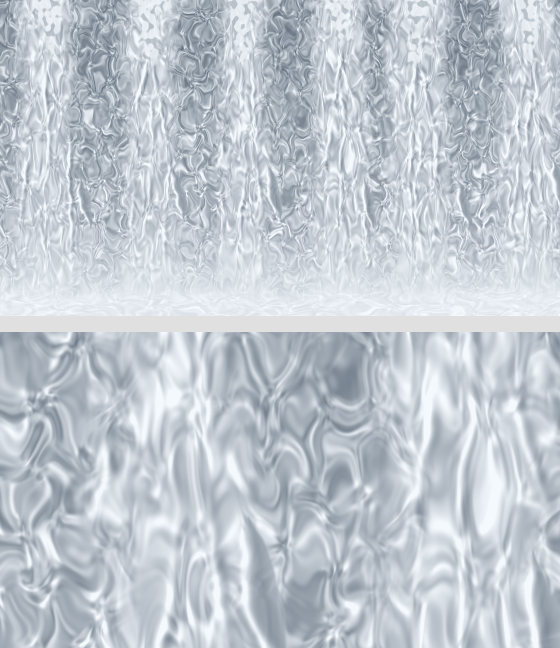
Top, the full canvas; bottom, a detail of the centre.
This texture is drawn by a Shadertoy shader. Its source:

```glsl
// A frozen waterfall: pale ice columns, crinkled dark gaps and mist at the foot.

float hash(vec2 cell) {
    vec3 h = fract(cell.xyx * 0.1031);
    h += dot(h, h.yzx + 33.33);
    return fract((h.x + h.y) * h.z);
}

vec2 gradientAt(vec2 cell) {
    float angle = 6.2832 * hash(cell);
    return vec2(cos(angle), sin(angle));
}

float gradientNoise(vec2 p) {
    vec2 i = floor(p), f = fract(p);
    vec2 u = f * f * f * (f * (f * 6.0 - 15.0) + 10.0);
    vec2 e = vec2(1.0, 0.0);
    float low = mix(dot(gradientAt(i), f), dot(gradientAt(i + e), f - e), u.x);
    float high = mix(dot(gradientAt(i + e.yx), f - e.yx),
                     dot(gradientAt(i + e.xx), f - e.xx), u.x);
    return mix(low, high, u.y);
}

float softLine(float d, float width) {
    return exp(-d * d / (width * width));
}

// Folded, curled relief with short bright ridges, centred on zero
float crinkle(vec2 q, float curl) {
    vec2 warp = vec2(gradientNoise(q * 0.6), gradientNoise(q * 0.6 + 17.3));
    q += curl * warp;
    float n = gradientNoise(q) + 0.45 * gradientNoise(q * 2.1 + 5.7);
    float ridge = 1.0 - smoothstep(0.0, 0.26, abs(gradientNoise(q * 0.9 + 31.0)));
    float broken = smoothstep(-0.3, 0.3, gradientNoise(q * 1.3 + 71.0));
    float grain = gradientNoise(q * 1.9 + 13.0);
    return 0.14 * sin(7.0 * n) + 0.36 * (ridge * broken - 0.19) + 0.30 * grain;
}

// Bright cords that fan out below the neck of a column, each with a shadow
float strands(vec2 p, float centre, float seed) {
    float sum = 0.0;
    for (float k = 0.0; k < 3.0; k++) {
        float r = hash(vec2(seed, k + 3.0));
        float fall = 0.82 + 0.14 * hash(vec2(seed, 9.0)) - p.y;
        float path = centre + (k - 1.0) * 0.06 * (0.4 + r) * smoothstep(-0.05, 0.4, fall)
                   + 0.03 * gradientNoise(vec2(p.y * 5.0, seed * 7.0 + k * 2.3))
                   + 0.009 * gradientNoise(vec2(p.y * 26.0, seed + k * 4.7));
        float d = p.x - path;
        float strength = smoothstep(0.0, 0.04, fall) * smoothstep(0.02, 0.3, p.y)
                       * max(0.5 + 1.3 * gradientNoise(vec2(p.y * 9.0, k + seed * 3.1)), 0.0);
        sum += strength * (0.42 * softLine(d, 0.0042) - 0.28 * softLine(d - 0.009, 0.006));
    }
    return sum;
}

// Dark glassy ovals with ribs, and leaf-shaped hollows with one lit edge
float hollows(float tone, vec2 p, float gap, float seed) {
    vec2 wobble = 0.012 * vec2(gradientNoise(p * 25.0), gradientNoise(p * 25.0 + 40.0));
    vec2 a = p + wobble - vec2(gap + 0.02, 0.58 + 0.1 * hash(vec2(seed, 21.0)));
    float r = length(a / vec2(0.030, 0.042));
    float glass = 0.40 + 0.13 * sin(a.x * 260.0 + a.y * 30.0);
    tone = mix(tone, glass, 0.65 * (1.0 - smoothstep(0.75, 1.0, r)));
    tone += 0.12 * softLine(r - 1.05, 0.12);

    vec2 b = p + wobble - vec2(gap - 0.03, 0.35 + 0.08 * hash(vec2(seed, 22.0)));
    b.x += 0.22 * b.y;
    float halfWidth = 0.017 * (1.0 - b.y * b.y / 0.0064);
    float leaf = 1.0 - smoothstep(-0.003, 0.003, abs(b.x) - halfWidth);
    tone = mix(tone, 0.25 + 14.0 * abs(b.x), 0.8 * leaf);
    return tone + 0.5 * softLine(b.x + halfWidth, 0.005) * smoothstep(0.0, 0.01, halfWidth);
}

void mainImage(out vec4 fragColor, in vec2 fragCoord) {
    vec2 p = fragCoord / iResolution.y;
    float rough = gradientNoise(p * vec2(14.0, 9.0)) + 0.6 * gradientNoise(p * vec2(45.0, 28.0));

    // Columns, snow caps and cords from the neighbouring cells
    float column = 0.0, cap = 0.0, cords = 0.0;
    float cell = floor(p.x / 0.3);
    for (float i = -1.0; i <= 1.0; i++) {
        float seed = cell + i + 5.0;
        float centre = 0.3 * (cell + i + 0.5 + 0.25 * (hash(vec2(seed, 1.0)) - 0.5));
        float d = abs(p.x - centre - 0.02 * gradientNoise(vec2(p.y * 3.0, seed)));
        float width = 0.06 + 0.03 * hash(vec2(seed, 2.0));
        column = max(column, 1.0 - smoothstep(-0.03, 0.035, d - width + 0.05 * rough));
        float funnel = 0.28 * (p.y - 0.78 - 0.06 * hash(vec2(seed, 4.0)));
        cap = max(cap, 1.0 - smoothstep(-0.010, 0.010, d - funnel + 0.05 * rough));
        cords += strands(p, centre, seed);
    }

    // Curly relief in the gaps, longer falling grain on the columns
    float gapTone = mix(0.59, 0.38, smoothstep(0.3, 0.85, p.y));
    float tone = mix(gapTone, 0.74, column);
    float curly = crinkle(p * vec2(42.0, 31.0), 1.6);
    float falling = crinkle(p * vec2(46.0, 19.0) + 60.0, 1.2);
    tone += mix(1.05 * curly, 0.85 * falling, column) + 0.08 * rough;

    float gapIndex = round(p.x / 0.3);
    tone = hollows(tone, p, 0.3 * gapIndex, gapIndex + 5.0);
    tone += cords;

    // Snow caps flecked with ice
    float fleck = smoothstep(0.05, 0.3, gradientNoise(p * vec2(52.0, 42.0) + 9.0));
    tone = mix(tone, 0.98 - 0.4 * fleck, 0.85 * cap);

    // Mist and wispy foam at the foot
    float mist = 1.0 - smoothstep(0.02, 0.34, p.y + 0.05 * rough);
    tone = mix(tone, 0.93, 0.8 * mist);
    float foam = 1.0 - smoothstep(0.05, 0.1, p.y + 0.02 * rough);
    tone = mix(tone, 0.95 + 0.3 * crinkle(p * vec2(20.0, 46.0), 1.5), 0.8 * foam);

    vec3 ice = mix(vec3(0.40, 0.45, 0.505), vec3(0.94, 0.96, 0.98), clamp(tone, 0.0, 1.03));
    fragColor = vec4(ice, 1.0);
}
```
